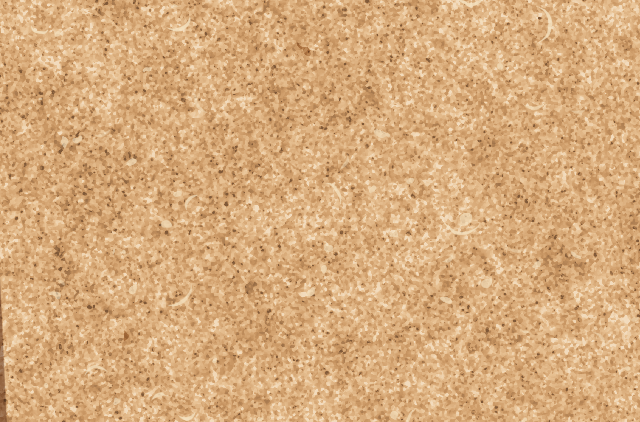
Write a Shadertoy shader that draws this texture.

```glsl
const vec3 CREAM = vec3(0.96, 0.89, 0.76);
const vec3 RUST = vec3(0.66, 0.43, 0.23);
const vec3 EDGE_BROWN = vec3(0.60, 0.42, 0.28);

// Sandstone tones from dark grit to pale lime
const vec3 STONE[7] = vec3[7](
    vec3(0.50, 0.35, 0.22), vec3(0.66, 0.48, 0.31), vec3(0.77, 0.57, 0.37),
    vec3(0.83, 0.64, 0.44), vec3(0.87, 0.70, 0.51), vec3(0.91, 0.76, 0.58),
    vec3(0.95, 0.86, 0.74));

vec3 hash3(vec2 p) {
    vec3 h = fract(p.xyx * vec3(0.1031, 0.1030, 0.0973));
    h += dot(h, h.yxz + 33.33);
    return fract((h.xxy + h.yzz) * h.zyx);
}

vec2 rotate(vec2 p, float angle) {
    float c = cos(angle), s = sin(angle);
    return vec2(c * p.x + s * p.y, c * p.y - s * p.x);
}

vec3 stoneRamp(float tone) {
    float t = clamp(tone, 0.0, 5.999);
    int i = int(t);
    return mix(STONE[i], STONE[i + 1], fract(t));
}

// Cellular noise in -1..1: random cell values blended over their borders
float cellNoise(vec2 p, float sharpness, float seed) {
    vec2 cell = floor(p);
    float sum = 0.0, total = 0.0;
    for (int y = -1; y <= 1; y++)
    for (int x = -1; x <= 1; x++) {
        vec2 id = cell + vec2(x, y);
        vec3 rnd = hash3(id + seed);
        vec2 d = p - id - rnd.xy;
        float w = exp(-sharpness * dot(d, d)) + 1e-6;
        sum += w * (2.0 * rnd.z - 1.0);
        total += w;
    }
    return sum / total;
}

// Scattered ellipses; radii are in cells
float specks(vec2 uv, float scale, float density, vec2 radii, float seed) {
    vec2 p = uv * scale, cell = floor(p);
    float soft = 0.7 * scale / iResolution.y, cover = 0.0;
    for (int y = -1; y <= 1; y++)
    for (int x = -1; x <= 1; x++) {
        vec2 id = cell + vec2(x, y);
        vec3 rnd = hash3(id + seed);
        vec3 form = hash3(id + seed + 57.0);
        vec2 q = rotate(p - id - rnd.xy, 6.283 * form.x);
        q.y *= mix(1.0, 1.9, form.y);
        float r = mix(radii.x, radii.y, form.z * form.z);
        float hit = step(rnd.z, density);
        cover = max(cover, hit * smoothstep(soft, -soft, length(q) - r));
    }
    return cover;
}

// Scattered shell slivers: short arcs with tapered ends
float slivers(vec2 uv, float scale, float density, float width, float seed) {
    vec2 p = uv * scale, cell = floor(p);
    float soft = 0.7 * scale / iResolution.y, cover = 0.0;
    for (int y = -1; y <= 1; y++)
    for (int x = -1; x <= 1; x++) {
        vec2 id = cell + vec2(x, y);
        vec3 rnd = hash3(id + seed);
        vec3 form = hash3(id + seed + 91.0);
        vec2 q = rotate(p - id - rnd.xy, 6.283 * form.x);
        float bend = atan(q.y, q.x) / mix(0.4, 1.2, form.y);
        float thick = width * (1.0 - bend * bend);
        float d = abs(length(q) - mix(0.12, 0.36, form.z)) - thick;
        float hit = step(rnd.z, density) * mix(0.45, 1.0, form.y);
        cover = max(cover, hit * smoothstep(soft, -soft, d));
    }
    return cover;
}

void mainImage(out vec4 fragColor, in vec2 fragCoord) {
    vec2 uv = fragCoord / iResolution.y;
    vec2 wobble = vec2(cellNoise(uv * 38.0, 6.0, 11.0), cellNoise(uv * 38.0, 6.0, 23.0));
    vec2 rough = uv + 0.007 * wobble;

    // Broad mottling, then grain
    float tone = 3.72;
    tone += 0.55 * cellNoise(rough * 3.5, 4.0, 31.0);
    tone += 0.60 * cellNoise(rough * 11.0, 5.0, 43.0);
    tone += 0.55 * cellNoise(rough * 30.0, 6.0, 59.0);
    tone += 0.95 * cellNoise(uv * 75.0, 9.0, 71.0);
    tone += 1.70 * cellNoise(uv * 150.0, 12.0, 83.0);

    // Pale and dark grit
    tone += 1.3 * specks(uv, 48.0, 0.16, vec2(0.12, 0.36), 101.0);
    tone -= 2.2 * specks(uv, 88.0, 0.22, vec2(0.14, 0.38), 127.0);
    tone -= 2.5 * specks(uv, 42.0, 0.17, vec2(0.10, 0.27), 149.0);
    vec3 color = stoneRamp(tone);

    // Rust stains and fossil fragments
    float stain = specks(uv + 0.018 * wobble, 4.0, 0.09, vec2(0.06, 0.16), 173.0);
    color = mix(color, color * RUST / STONE[4], 0.75 * stain);
    float chips = specks(uv + 0.010 * wobble, 15.0, 0.11, vec2(0.07, 0.22), 197.0);
    color = mix(color, CREAM, 0.62 * chips);
    float shells = slivers(uv + 0.003 * wobble, 7.0, 0.30, 0.028, 211.0);
    color = mix(color, CREAM, 0.85 * shells);

    // Shaded wedge along the lower left border
    float wedge = 0.016 * (1.0 - uv.y / 0.34) - uv.x;
    color = mix(color, color * EDGE_BROWN / STONE[4], smoothstep(-0.002, 0.002, wedge));

    fragColor = vec4(color, 1.0);
}
```
